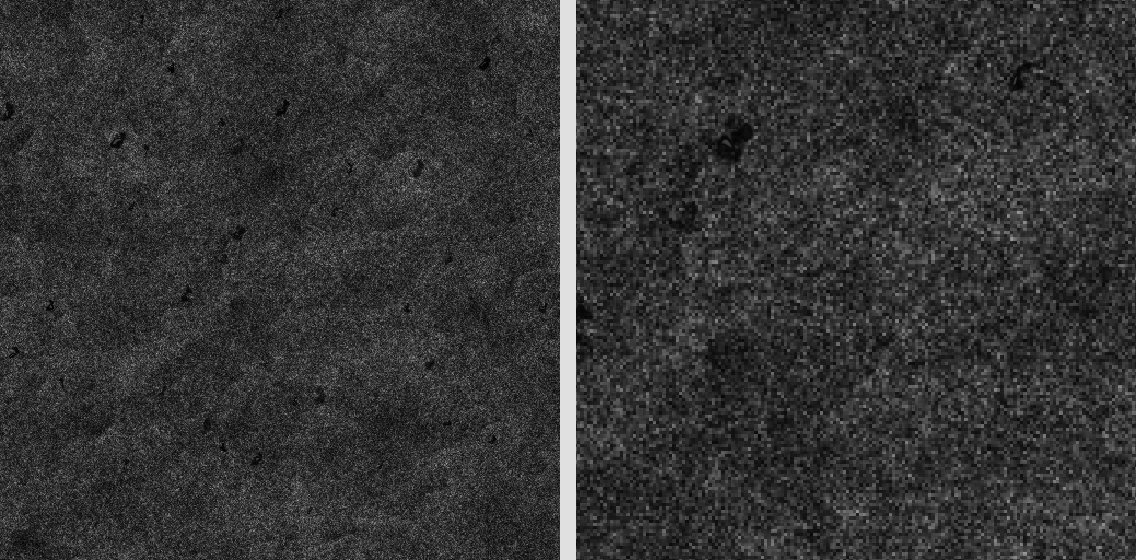
Left: the whole. Right: its middle third, enlarged.
Give the GLSL for this texture, as a Shadertoy shader.

```glsl
// Dark grainy stone: fine speckle over soft tilted undulations,
// with scattered small pits, smoky hollows and short lit creases.
// Layered value noise shades the ground; loops over cells place the marks.

float hash(vec2 p) {
    vec3 q = fract(vec3(p.xyx) * vec3(0.1031, 0.1030, 0.0973));
    q += dot(q, q.yzx + 33.33);
    return fract((q.x + q.y) * q.z);
}

float noise(vec2 p) {
    vec2 i = floor(p), f = fract(p);
    f = f * f * (3.0 - 2.0 * f);
    return mix(mix(hash(i), hash(i + vec2(1, 0)), f.x),
               mix(hash(i + vec2(0, 1)), hash(i + vec2(1, 1)), f.x), f.y);
}

float fbm(vec2 p) {
    float sum = 0.0, amp = 0.5;
    for (int k = 0; k < 5; k++) {
        sum += amp * (noise(p) - 0.5);
        p = mat2(1.6, 1.2, -1.2, 1.6) * p + 17.3;
        amp *= 0.55;
    }
    return sum;
}

mat2 rotate(float a) {
    return mat2(cos(a), -sin(a), sin(a), cos(a));
}

// Near-gaussian speckle with unit spread
float speckle(vec2 cell) {
    return 2.0 * (hash(cell) + hash(cell + 531.0) + hash(cell + 977.0) - 1.5);
}

// Small ragged two-lobed pits, some with a glint: x = darkness, y = glint
vec2 pits(vec2 uv) {
    vec2 grid = uv * 9.0, result = vec2(0);
    vec2 ragged = 0.009 * vec2(noise(uv * 140.0) - 0.5, noise(uv * 140.0 + 40.0) - 0.5);
    for (int y = -1; y <= 1; y++)
    for (int x = -1; x <= 1; x++) {
        vec2 cell = floor(grid) + vec2(x, y);
        if (hash(cell + 61.0) > 0.5) continue;
        vec2 centre = (cell + vec2(hash(cell + 7.0), hash(cell + 19.0))) / 9.0;
        float size = mix(0.004, 0.0115, pow(hash(cell + 83.0), 2.0));
        vec2 d = rotate(0.3 + 1.2 * hash(cell + 5.0)) * (uv - centre + ragged);
        float lobe = 1.5 * length(d - vec2(1.3, 0.7) * size);
        float hole = min(length(d * vec2(0.8, 1.3)), lobe);
        float depth = mix(0.6, 1.0, hash(cell + 29.0));
        result.x = max(result.x, depth * (1.0 - smoothstep(0.65 * size, 1.2 * size, hole)));
        float glint = length((d - vec2(0.1, 0.25) * size) * vec2(0.7, 1.8));
        result.y += step(0.75, depth) * (1.0 - smoothstep(0.15 * size, 0.4 * size, glint));
    }
    return result;
}

// Wide smoky hollows and short creases, dark on one side and lit on the other
float relief(vec2 uv) {
    vec2 grid = uv * 6.0;
    float shade = 0.0;
    vec2 wobble = 0.035 * vec2(fbm(uv * 24.0), fbm(uv * 24.0 + 9.0));
    for (int y = -1; y <= 1; y++)
    for (int x = -1; x <= 1; x++) {
        vec2 cell = floor(grid) + vec2(x, y);
        vec2 centre = (cell + vec2(hash(cell + 3.0), hash(cell + 11.0))) / 6.0;
        vec2 d = uv - centre + wobble;
        float pick = hash(cell + 47.0);
        if (pick < 0.25) {
            float radius = mix(0.012, 0.03, hash(cell + 23.0));
            shade -= 0.5 * exp(-dot(d, d) / (radius * radius));
        } else if (pick < 0.85) {
            d = rotate(mix(0.1, 1.6, hash(cell + 31.0))) * d;
            d.y += 5.0 * d.x * d.x;
            float along = exp(-pow(d.x / 0.034, 2.0));
            float side = smoothstep(-0.002, 0.002, d.y);
            float fall = exp(-abs(d.y) / 0.02);
            shade += along * fall * mix(0.36, -0.44, side);
            shade += 0.4 * along * exp(-pow(d.y / 0.0015, 2.0)) * step(0.6, pick);
        }
    }
    return shade;
}

void mainImage(out vec4 fragColor, in vec2 fragCoord) {
    vec2 uv = fragCoord / iResolution.y;

    // Soft undulations slightly stretched along a gentle upward slope
    vec2 slope = rotate(0.45) * uv;
    vec2 warp = vec2(fbm(uv * 9.0), fbm(uv * 9.0 + 31.0));
    float tone = 0.66 * fbm(slope * vec2(8.0, 10.5) + 1.5 * warp);
    tone += 0.52 * fbm(slope * vec2(17.0, 22.0) + 2.0 * warp + 5.0);
    tone += 0.8 * relief(uv);

    // Mottling of small clumps, then fine grain of mostly single specks
    float grain = 0.26 * (noise(uv * 70.0 + 3.0) - 0.5);
    grain += 0.3 * (noise(uv * 135.0) - 0.5);
    grain += 0.7 * (noise(uv * 290.0) - 0.5);
    grain += 0.365 * speckle(floor(uv * 512.0));

    // Cubic response gives many dark specks and few bright ones
    float grey = 0.188 * pow(max(1.0 + (tone + grain) / 3.0, 0.0), 3.0);
    vec2 pit = pits(uv);
    grey *= 1.0 - 0.93 * pit.x;
    grey += 0.2 * min(pit.y, 1.0);

    fragColor = vec4(vec3(clamp(grey, 0.0, 0.75)), 1.0);
}
```
